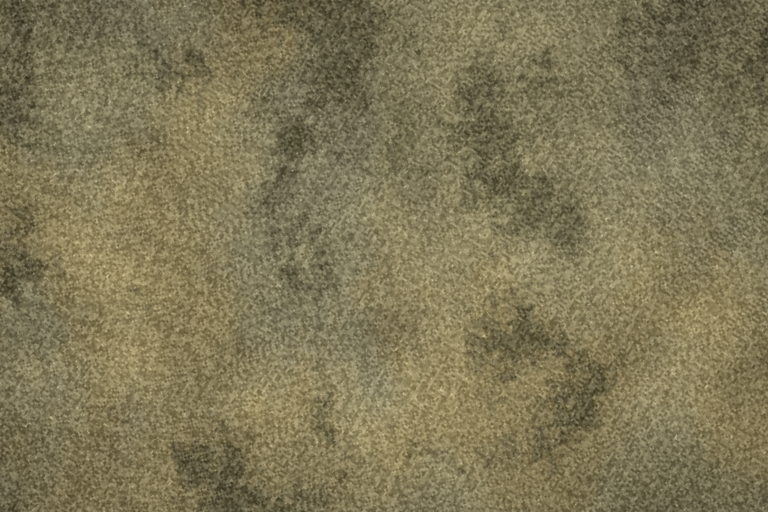
Reproduce this texture procedurally as a Shadertoy shader.

```glsl
#define BASE_COLOR vec3(0.530, 0.500, 0.372)
#define OCHRE_COLOR vec3(0.555, 0.500, 0.345)
#define SLATE_COLOR vec3(0.480, 0.463, 0.365)
#define STAIN_COLOR vec3(0.310, 0.295, 0.210)
#define GRAIN_SCALE 225.0
#define GRAIN_CONTRAST 0.25
#define FINE_CONTRAST 0.07
#define SPECK_STRENGTH 0.12
#define CLOUD_CONTRAST 0.36
#define STAIN_STRENGTH 0.75
#define VIGNETTE 0.22

float hash(vec2 p) {
    return fract(sin(dot(p, vec2(127.1, 311.7))) * 43758.545);
}

float noise(vec2 p) {
    vec2 i = floor(p), f = fract(p);
    f = f * f * (3.0 - 2.0 * f);
    vec2 e = vec2(1.0, 0.0);
    return mix(mix(hash(i), hash(i + e.xy), f.x),
               mix(hash(i + e.yx), hash(i + e.xx), f.x), f.y);
}

vec2 rotate(vec2 p, float angle) {
    float c = cos(angle), s = sin(angle);
    return mat2(c, s, -s, c) * p;
}

float fbm(vec2 p) {
    float sum = 0.0, weight = 0.5;
    for (int i = 0; i < 5; i++) {
        p = rotate(p, 0.65) * 2.03 + 17.3;
        sum += weight * noise(p);
        weight *= 0.5;
    }
    return sum / 0.96875;
}

// Soft cloudy patches of ochre and slate over the olive ground
vec3 ground(vec2 p) {
    float ochre = smoothstep(0.50, 0.72, fbm(p * vec2(1.7, 1.4) + 31.0));
    float slate = smoothstep(0.48, 0.72, fbm(p * 1.5 + 74.0));
    vec3 color = mix(BASE_COLOR, SLATE_COLOR, 0.8 * slate);
    color = mix(color, OCHRE_COLOR, 0.8 * ochre);
    return color * (1.0 + CLOUD_CONTRAST * (fbm(p * 4.0 + 9.0) - 0.5));
}

// Worn dark blotches that crumble into small clusters at their edges
float stains(vec2 p) {
    vec2 warp = vec2(fbm(p * 5.0), fbm(p * 5.0 + 43.0)) - 0.5;
    float region = fbm((p + 0.15 * warp) * vec2(2.9, 2.3) + 52.0);
    float mottle = fbm(p * 30.0) - 0.5;
    float wash = smoothstep(0.50, 0.74, region);
    float crumbs = smoothstep(0.56, 0.74, region + 0.55 * mottle);
    return 0.45 * wash + 0.55 * crumbs * smoothstep(0.46, 0.60, region);
}

// Sandy grain with sparse bright specks, each layer turned off the axes
float grain(vec2 p) {
    float coarse = noise(rotate(p, 0.55) * GRAIN_SCALE) - 0.5;
    float fine = noise(rotate(p, 1.10) * GRAIN_SCALE * 1.5 + 7.0) - 0.5;
    float speck = smoothstep(0.78, 0.98, noise(rotate(p, 0.85) * GRAIN_SCALE * 0.9 + 60.0));
    return GRAIN_CONTRAST * coarse + FINE_CONTRAST * fine + SPECK_STRENGTH * speck;
}

void mainImage(out vec4 fragColor, in vec2 fragCoord) {
    vec2 p = fragCoord / iResolution.y;
    vec2 centered = fragCoord / iResolution.xy - 0.5;

    vec3 color = mix(ground(p), STAIN_COLOR, STAIN_STRENGTH * stains(p));
    color *= 1.03 - VIGNETTE * smoothstep(0.08, 0.5, dot(centered, centered));
    color += grain(p) * vec3(1.0, 0.99, 0.90);

    fragColor = vec4(clamp(color, 0.0, 1.0), 1.0);
}
```
